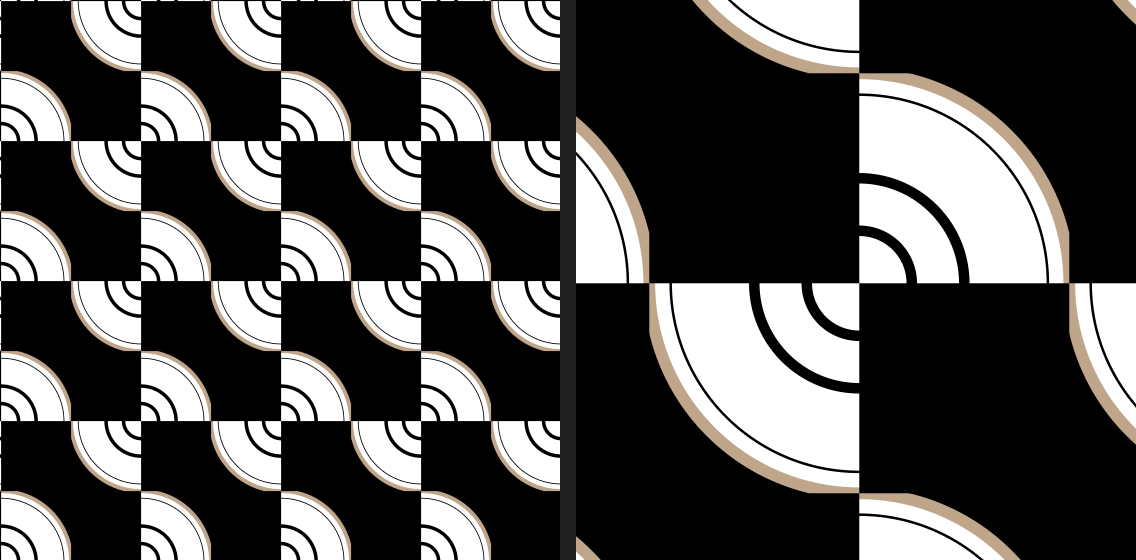
Left: the whole. Right: its middle third, enlarged.
Give the GLSL for this pattern, as a WebGL 1 fragment shader.

```glsl
precision highp float;

uniform vec2 u_resolution;

// All radii and widths are fractions of one repeat
#define REPEATS 4.0
#define SHIFT vec2(1.0, -1.0) / 512.0
#define DISC_RADIUS 0.514
#define RIM_INNER 0.486
#define HAIRLINE_RADIUS 0.449
#define HAIRLINE_WIDTH 0.006
#define RING_SPACING 0.125
#define RING_WIDTH 0.025
#define INK vec3(0.0)
#define PAPER vec3(1.0)
#define RIM_TAN vec3(0.75, 0.65, 0.54)

// Antialiased coverage of the region where the distance is negative
float coverage(float dist, float pixel) {
    return clamp(0.5 - dist / pixel, 0.0, 1.0);
}

float ring(float r, float radius, float width, float pixel) {
    return coverage(abs(r - radius) - 0.5 * width, pixel);
}

// Signed distance to a checkerboard of half-repeat squares
float checkerDistance(vec2 p) {
    vec2 edge = min(abs(p), 0.5 - abs(p));
    return -sign(p.x * p.y) * min(edge.x, edge.y);
}

void main() {
    vec2 uv = gl_FragCoord.xy / u_resolution;
    float pixel = REPEATS / min(u_resolution.x, u_resolution.y);

    // Repeat centred on the point shared by two opposite quarter discs
    vec2 p = fract((uv - SHIFT) * REPEATS + 0.5) - 0.5;
    float r = length(p);

    // Paper disc with tan rim and dark circles
    vec3 disc = mix(RIM_TAN, PAPER, coverage(r - RIM_INNER, pixel));
    float lines = ring(r, HAIRLINE_RADIUS, HAIRLINE_WIDTH, pixel);
    lines = max(lines, ring(r, RING_SPACING, RING_WIDTH, pixel));
    lines = max(lines, ring(r, 2.0 * RING_SPACING, RING_WIDTH, pixel));
    disc = mix(disc, INK, lines);

    // Keep only the quarters on alternate squares
    float quarter = coverage(r - DISC_RADIUS, pixel)
                  * coverage(checkerDistance(p), pixel);
    gl_FragColor = vec4(mix(INK, disc, quarter), 1.0);
}
```
